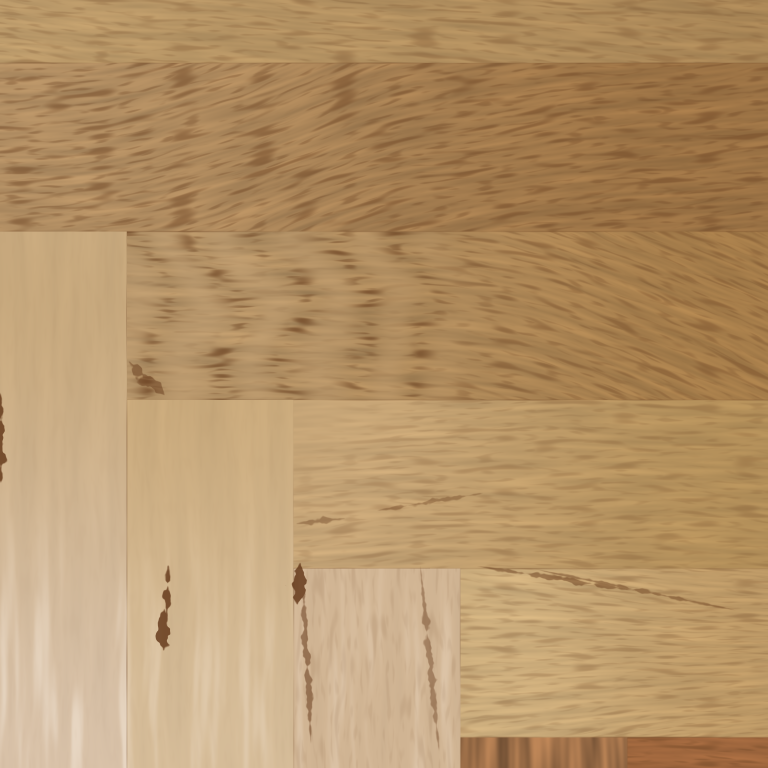
Give the GLSL for this texture, as a three.js fragment shader.

```glsl
varying vec2 vUv;

const vec2 CORNER = vec2(-0.052, 0.918);   // where the staircase of planks starts
const vec2 STEP = vec2(0.2172, 0.2195);    // plank width across and down
const vec3 PORE = vec3(0.44, 0.28, 0.15);
const vec3 GASH = vec3(0.40, 0.23, 0.11);
const vec3 PALE = vec3(0.90, 0.84, 0.77);
const float FIBRE_CONTRAST = 0.13;
const float SEAM_WIDTH = 0.0016;
const float FIGURE_PERIOD = 0.088;

vec2 gradient(vec2 cell) {
  float a = 6.2832 * fract(sin(dot(cell, vec2(127.1, 311.7))) * 43758.5);
  return vec2(cos(a), sin(a));
}

float noise(vec2 p) {
  vec2 i = floor(p), f = p - i;
  vec2 u = f * f * f * (f * (f * 6.0 - 15.0) + 10.0);
  vec2 e = vec2(1.0, 0.0);
  float low = mix(dot(gradient(i), f), dot(gradient(i + e), f - e), u.x);
  float high = mix(dot(gradient(i + e.yx), f - e.yx), dot(gradient(i + 1.0), f - 1.0), u.x);
  return mix(low, high, u.y);
}

// Long fibres running along q.x
float fibres(vec2 q) {
  return 0.6 * noise(q * vec2(5.0, 75.0)) + 0.5 * noise(q * vec2(14.0, 190.0) + 7.0);
}

// Short dark dashes running along q.x
float pores(vec2 q) {
  float coarse = smoothstep(0.08, 0.5, noise(q * vec2(19.0, 120.0) + 31.0));
  float fine = smoothstep(0.1, 0.5, noise(q * vec2(34.0, 210.0) + 53.0));
  return max(coarse, 0.7 * fine);
}

// Ragged, tapered mark from a to b
float gash(vec2 p, vec2 a, vec2 b, float width) {
  vec2 d = b - a;
  float h = clamp(dot(p - a, d) / dot(d, d), 0.0, 1.0);
  float taper = 1.0 - pow(2.0 * h - 1.0, 2.0);
  float ragged = 0.65 + 1.5 * noise(p * 65.0) + 0.5 * noise(p * 170.0);
  float dist = length(p - a - d * h);
  return smoothstep(-0.0012, 0.0012, width * taper * ragged - dist) * smoothstep(0.0, 0.15, taper);
}

vec3 horizontalPlank(vec2 p, float row, float depth) {
  float x = p.x, amount = 0.3;
  vec2 q = p + vec2(0.0, 0.008 * noise(p * vec2(5.0, 9.0)));
  vec3 tint;
  if (row < -0.5) {
    tint = mix(vec3(0.74, 0.61, 0.42), vec3(0.67, 0.53, 0.34), x);
    q.y += 0.07 * x;
  } else if (row < 0.5) {
    tint = mix(vec3(0.70, 0.56, 0.39), vec3(0.61, 0.45, 0.27), smoothstep(0.0, 0.95, x));
    q.y -= 0.30 * x * smoothstep(-0.1, 0.55, x) - 0.12 * x * x;
    amount = 0.52;
  } else if (row < 1.5) {
    // Arched figure on the left, falling fibres on the right
    tint = mix(vec3(0.71, 0.58, 0.41), vec3(0.65, 0.49, 0.29), smoothstep(0.2, 1.0, x));
    float arch = x + 0.12 * pow(depth - 0.55, 2.0) + 0.045 * noise(p * vec2(8.0, 14.0));
    float band = 0.5 + 0.5 * cos(6.2832 * (arch - 0.30) / FIGURE_PERIOD);
    float figure = 1.0 - smoothstep(0.5, 0.68, x);
    amount = 0.42 * mix(1.0, 0.3 + 1.5 * band * band, figure);
    tint += 0.035 * figure * (0.5 - band);
    q.y += 0.45 * pow(max(x - 0.55, 0.0), 1.5);
  } else if (row < 2.5) {
    tint = mix(vec3(0.78, 0.65, 0.47), vec3(0.70, 0.56, 0.35), smoothstep(0.38, 1.0, x));
    q.y -= 0.12 * x - 0.08 * x * x;
    amount = 0.24 * smoothstep(0.38, 0.65, x + 0.25 * depth);
  } else if (row < 3.5) {
    tint = mix(vec3(0.80, 0.68, 0.49), vec3(0.74, 0.60, 0.40), smoothstep(0.6, 1.0, x));
    q.y += 0.13 * x - 0.28 * depth * (x - 0.6);
    amount = 0.26;
  } else {
    tint = vec3(0.62, 0.40, 0.24);
    q.y += 0.05 * x;
    amount = 0.5;
  }
  float contrast = FIBRE_CONTRAST * (0.5 + amount);
  tint *= 1.0 + contrast * fibres(q) * 1.5;
  return mix(tint, PORE, amount * pores(q));
}

vec3 verticalPlank(vec2 p, float column) {
  float fall = 1.0 - smoothstep(0.0, 0.65, p.y);
  vec2 q = p.yx + vec2(0.0, 0.006 * noise(p * 6.0));
  float streak = noise(q * vec2(3.5, 45.0)) + 0.5 * noise(q * vec2(9.0, 120.0));
  vec3 tint;
  if (column < 0.5) tint = mix(vec3(0.78, 0.66, 0.49), vec3(0.85, 0.76, 0.66), fall);
  else if (column < 1.5) tint = mix(vec3(0.78, 0.65, 0.46), vec3(0.84, 0.74, 0.60), fall);
  else if (column < 2.5) tint = vec3(0.82, 0.71, 0.58);
  else return vec3(0.61, 0.43, 0.28) * (1.0 + 0.55 * streak);
  float pale = smoothstep(0.0, 0.55, streak) * (1.0 - smoothstep(0.05, 0.38, p.y));
  tint = mix(tint, PALE, pale * (column < 0.5 ? 0.75 : 0.35));
  tint *= 1.0 + 0.035 * streak;
  return mix(tint, PORE, pores(q) * (column > 1.5 ? 0.12 : 0.025));
}

float marks(vec2 p) {
  float m = gash(p, vec2(0.0, 0.49), vec2(0.001, 0.37), 0.009);
  m = max(m, gash(p, vec2(0.219, 0.265), vec2(0.217, 0.19), 0.006));
  m = max(m, gash(p, vec2(0.214, 0.208), vec2(0.213, 0.152), 0.013));
  m = max(m, gash(p, vec2(0.391, 0.268), vec2(0.387, 0.212), 0.012));
  m = max(m, 0.65 * gash(p, vec2(0.394, 0.25), vec2(0.405, 0.03), 0.005));
  m = max(m, 0.5 * gash(p, vec2(0.547, 0.265), vec2(0.572, 0.02), 0.005));
  m = max(m, 0.6 * gash(p, vec2(0.62, 0.263), vec2(0.84, 0.229), 0.004));
  m = max(m, 0.55 * gash(p, vec2(0.70, 0.258), vec2(0.96, 0.205), 0.003));
  m = max(m, 0.45 * gash(p, vec2(0.385, 0.318), vec2(0.45, 0.325), 0.004));
  m = max(m, 0.45 * gash(p, vec2(0.49, 0.335), vec2(0.63, 0.358), 0.004));
  return max(m, 0.6 * gash(p, vec2(0.167, 0.53), vec2(0.215, 0.485), 0.009));
}

vec3 floorColour(vec2 p) {
  vec2 grid = vec2(p.x - CORNER.x, CORNER.y - p.y) / STEP;
  vec2 id = floor(grid), local = grid - id;
  bool across = id.x >= id.y;
  vec3 colour = across ? horizontalPlank(p, id.y, local.y) : verticalPlank(p, id.x);

  // Joints, broken in strength along their length
  vec2 edge = min(local, 1.0 - local) * STEP;
  float joint = across ? edge.y : edge.x;
  float wear = 0.22 + 0.5 * noise(p * 11.0 + 3.0);
  if (across && p.y < 0.3) wear += 0.2 * (1.0 - smoothstep(0.0, 0.03, abs(p.y - 0.04)));
  if (across && p.x < 0.56) wear += 0.3 * (1.0 - smoothstep(0.0, 0.02, abs(p.y - 0.26)));
  float seam = 1.0 - smoothstep(0.0, SEAM_WIDTH, joint);
  colour = mix(colour, PORE, seam * clamp(wear, 0.04, 0.7));
  return mix(colour, GASH, 0.85 * marks(p));
}

void main() {
  // Four samples per fragment smooth every edge
  vec2 dx = dFdx(vUv), dy = dFdy(vUv);
  vec3 sum = vec3(0.0);
  for (int i = 0; i < 4; i++) {
    vec2 offset = vec2(mod(float(i), 2.0), floor(float(i) / 2.0)) * 0.5 - 0.25;
    sum += floorColour(vUv + offset.x * dx + offset.y * dy);
  }
  gl_FragColor = vec4(sum / 4.0, 1.0);
}
```
